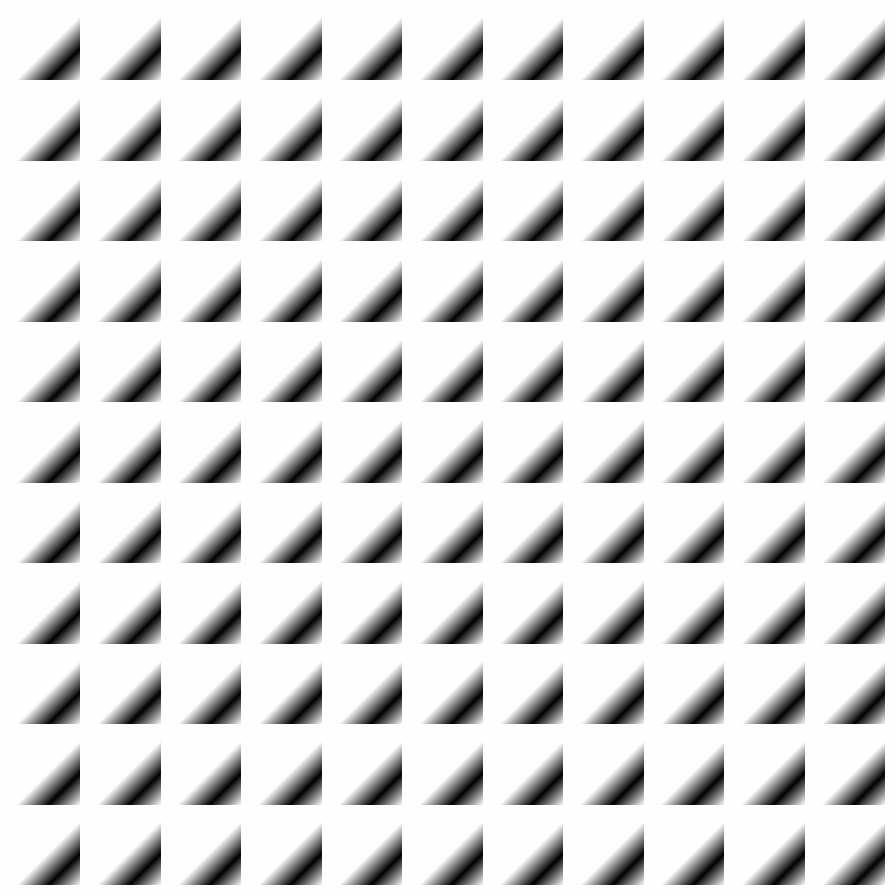
Give the GLSL for this pattern, as a WebGL 1 fragment shader.

```glsl
precision highp float;
// Square grid of white tiles, each with a soft black diagonal band across its lower right corner.

uniform vec2 u_resolution;

const float TILE_SIZE = 46.0 / 512.0;  // fraction of the canvas
const float BAND_CENTER = 0.8;         // along the tile diagonal, 0 to 1
const float BAND_HALF_WIDTH = 0.2;
const vec3 PAPER = vec3(0.996);
const vec3 INK = vec3(0.0);

// Linear fall-off from 1 at the center to 0 at the half width
float softBand(float t, float center, float halfWidth) {
  return clamp(1.0 - abs(t - center) / halfWidth, 0.0, 1.0);
}

// Fades the last fraction of a pixel before the right and lower tile edges
float edgeCoverage(vec2 tile, vec2 pixel) {
  vec2 cover = clamp((1.0 - tile) / pixel + 0.5, 0.0, 1.0);
  return cover.x * cover.y;
}

void main() {
  // Tiles start at the top left corner, with y running down
  vec2 canvas = gl_FragCoord.xy / u_resolution;
  canvas.y = 1.0 - canvas.y;
  vec2 tile = fract(canvas / TILE_SIZE);
  vec2 pixel = 1.0 / (u_resolution * TILE_SIZE);

  // Diagonal gradient from upper left (0) to lower right (1)
  float diagonal = 0.5 * (tile.x + tile.y);
  float ink = softBand(diagonal, BAND_CENTER, BAND_HALF_WIDTH);
  ink *= edgeCoverage(tile, pixel);

  gl_FragColor = vec4(mix(PAPER, INK, ink), 1.0);
}
```
